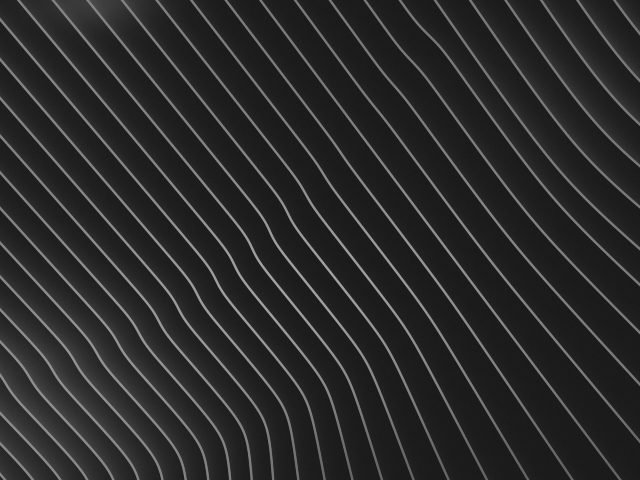
Give the GLSL for this background, as a Shadertoy shader.

```glsl
// Dark layered fins with bright bent edges sweeping diagonally across the canvas.

// Horizontal position of edge n at depth y, measured down from the top.
float edgeX(float n, float y) {
    float x = 0.115 + 0.216 * n + (0.835 - 0.0125 * n) * y;

    // Small sideways kink along the first ridge
    float kinkY = 1.656 - 0.099 * n - 0.00286 * n * n;
    float kink = clamp(0.013 * (n - 7.0), -0.06, 0.06) * step(n, 11.5);
    x += kink * 0.5 * (1.0 + tanh((y - kinkY) / 0.085));

    // Rounded change of slope along the second ridge
    float d = y - (2.406 - 0.078 * n - 0.0021 * n * n);
    float lowerSlope = max(0.05, 0.24 + 0.065 * n + 0.0012 * n * n);
    float roundness = mix(0.12, 0.32, smoothstep(2.0, 12.0, n));
    float turn = lowerSlope - (0.835 - 0.0125 * n);
    return x + turn * 0.5 * (d + sqrt(d * d + roundness * roundness));
}

float hash(vec2 p) {
    return fract(sin(dot(p, vec2(41.3, 289.1))) * 4375.5);
}

// Soft round pool of light
float pool(vec2 p, vec2 center, vec2 size) {
    vec2 d = (p - center) / size;
    return exp(-dot(d, d));
}

void mainImage(out vec4 fragColor, in vec2 fragCoord) {
    vec2 uv = fragCoord / iResolution.xy;
    vec2 p = vec2(4.0 * uv.x, 3.0 - 3.0 * uv.y);
    float aa = 3.0 / iResolution.y;

    // Nearest edge, and distance from the edge on the left
    float edge = 0.0;
    float behind = 1.0;
    for (int i = -18; i <= 20; i++) {
        float n = float(i);
        float x = edgeX(n, p.y);
        float slope = (edgeX(n, p.y + 0.01) - x) / 0.01;
        float d = (p.x - x) / sqrt(1.0 + slope * slope);
        edge = max(edge, 1.0 - smoothstep(0.0075 - aa * 0.6, 0.0075 + aa * 0.6, abs(d)));
        if (d > 0.0) behind = d;
    }

    // Light across the canvas
    float lowerLeft = pool(p, vec2(0.3, 2.5), vec2(1.1, 0.85));
    float upperRight = pool(p, vec2(3.8, 0.5), vec2(0.95, 0.8));
    float upperLeft = pool(p, vec2(0.3, 0.4), vec2(1.0, 0.9));
    float center = pool(p, vec2(1.9, 1.75), vec2(1.3, 0.7));

    // Dark faces with a soft sheen beside each edge
    float shade = 0.105 + 0.02 * lowerLeft + 0.012 * upperLeft;
    shade += 0.12 * pool(p, vec2(0.6, 0.0), vec2(0.35, 0.16));
    float sheen = 0.035 + 0.13 * lowerLeft + 0.1 * upperRight + 0.07 * upperLeft;
    shade += sheen * exp(-behind / (0.04 + 0.05 * lowerLeft + 0.025 * upperRight));

    // Edge highlights, dimmer toward the right and bottom
    float bright = 0.47 + 0.16 * center + 0.08 * lowerLeft + 0.05 * upperLeft;
    bright -= 0.08 * smoothstep(2.3, 3.0, p.y) * smoothstep(1.4, 2.2, p.x);
    shade = mix(shade, bright, edge);

    // Fine grain
    shade += 0.008 * (hash(floor(uv * vec2(512.0, 384.0))) - 0.5);
    fragColor = vec4(vec3(shade), 1.0);
}
```
